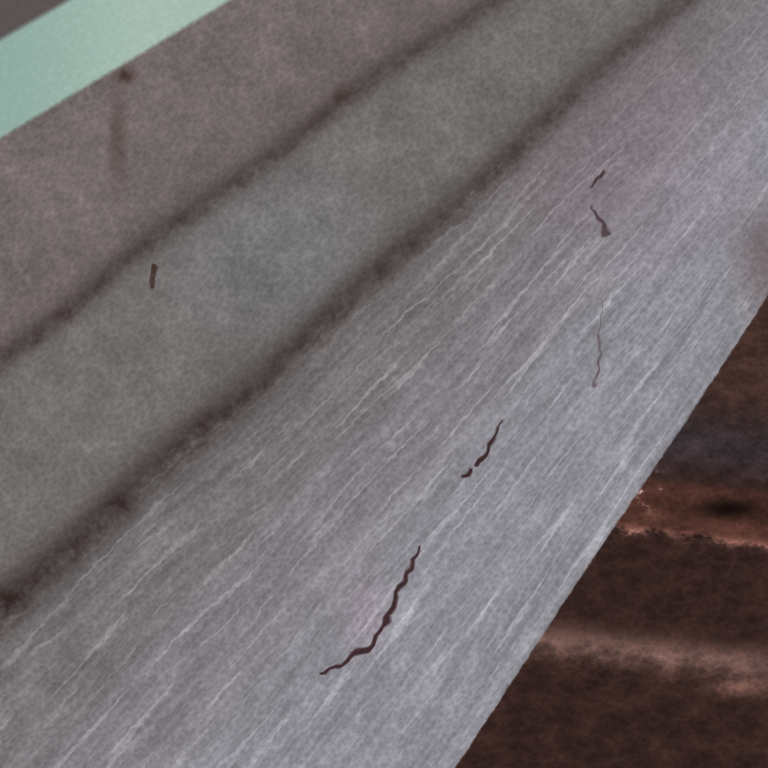
A Shadertoy shader for this texture:

```glsl
// Weathered grey boards running diagonally, split by two dark grooves, with a
// mint strip at upper left and rusty brown ledges behind the lower right edge.
// Curved distance fields place the parts; layered cellular noise wears them.

vec2 hash2(vec2 p) {
    vec3 q = fract(p.xyx * vec3(0.1031, 0.103, 0.0973));
    q += dot(q, q.yzx + 33.33);
    return fract((q.xx + q.yz) * q.zy);
}

// Distance to the nearest scattered point, centred near zero
float cellular(vec2 p) {
    vec2 cell = floor(p), f = fract(p);
    float d = 2.0;
    for (int j = -1; j <= 1; j++)
        for (int i = -1; i <= 1; i++) {
            vec2 o = vec2(i, j);
            vec2 r = o + hash2(cell + o) - f;
            d = min(d, dot(r, r));
        }
    return sqrt(d) - 0.5;
}

float mottle(vec2 p) {
    float sum = 0.0, amp = 0.5;
    for (int i = 0; i < 4; i++) {
        sum += amp * cellular(p);
        p = mat2(1.6, 1.2, -1.2, 1.6) * p + 7.3;
        amp *= 0.7;
    }
    return sum;
}

float bell(float x, float width) { return exp(-x * x / (width * width)); }

float spot(vec2 p, vec2 centre, vec2 radius) {
    vec2 q = (p - centre) / radius;
    return exp(-dot(q, q));
}

// Soft stroke from a to b whose half width goes from wa to wb
float stroke(vec2 p, vec2 a, vec2 b, float wa, float wb) {
    vec2 ab = b - a;
    float h = clamp(dot(p - a, ab) / dot(ab, ab), 0.0, 1.0);
    float d = length(p - a - h * ab) - mix(wa, wb, h);
    return 1.0 - smoothstep(-0.002, 0.002, d);
}

vec3 ledges(vec2 p) {
    float rough = mottle(p * vec2(22.0, 34.0));
    float v = p.y + 0.12 * (p.x - 0.8) + 0.012 * rough;
    vec3 col = mix(vec3(0.215, 0.145, 0.13), vec3(0.27, 0.19, 0.17), smoothstep(0.42, 0.53, v));
    col = mix(col, vec3(0.23, 0.20, 0.22), 0.8 * bell(v - 0.435, 0.04));
    float rust = smoothstep(0.308, 0.316, v) * (1.0 - smoothstep(0.37, 0.39, v));
    col = mix(col, vec3(0.33, 0.21, 0.18), rust);
    col += vec3(0.20, 0.15, 0.14) * bell(v - 0.313, 0.006) * (0.8 + 2.0 * rough);
    col += vec3(0.23, 0.19, 0.18) * bell(v - 0.155, 0.021);
    col += vec3(0.24, 0.18, 0.16) * spot(p, vec2(0.965, 0.103), vec2(0.045, 0.011));
    col *= 1.0 - 0.7 * spot(p, vec2(0.95, 0.337), vec2(0.05, 0.014));
    col += 0.9 * spot(p, vec2(0.846, 0.362), vec2(0.012, 0.018)) * smoothstep(0.0, 0.2, rough);
    return col * (1.05 + 0.65 * rough);
}

void mainImage(out vec4 fragColor, in vec2 fragCoord) {
    vec2 p = fragCoord / iResolution.xy;
    float blotch = mottle(p * 9.0);
    float wear = mottle(p * 31.0);
    float wobble = 0.004 * sin(p.x * 23.0) + 0.012 * wear;

    // Signed distances: positive above each groove, positive inside the edge
    float upper = (p.y - 0.53 - 0.80 * p.x + 0.10 * p.x * p.x + wobble) / 1.26;
    float lower = (p.y - 0.206 - 0.87 * p.x - 0.03 * p.x * p.x + wobble) / 1.33;
    float edge = (0.592 + 0.665 * p.y - p.x + 0.25 * wobble) / 1.2;
    float fan = clamp(-lower / max(edge - lower, 0.02), 0.0, 1.0);
    float along = dot(p, vec2(0.7, 0.72));
    float across = dot(p, vec2(0.72, -0.7));
    float grain = cellular(vec2(across * 210.0, along * 130.0)) + 0.8 * cellular(p * 105.0 + 4.0);

    // Back boards
    vec3 back = mix(vec3(0.475, 0.458, 0.457), vec3(0.468, 0.43, 0.425), smoothstep(-0.03, 0.03, upper));
    back += vec3(0.01, 0.025, 0.03) * spot(p, vec2(0.37, 0.66), vec2(0.13, 0.10));
    back *= 1.0 + 0.22 * blotch + 0.16 * wear;

    // Front board with broken grain fanning out between groove and edge
    vec3 front = mix(vec3(0.475, 0.455, 0.46), vec3(0.585, 0.58, 0.61), smoothstep(0.0, 0.75, fan));
    float fibre = cellular(vec2(fan * 38.0, along * 6.0)) + cellular(vec2(fan * 90.0, along * 15.0));
    float bands = sin(fan * 38.0 + 2.0 * sin(along * 4.0)) + 0.6 * sin(fan * 83.0 + along * 5.0);
    float worn = 1.0 - 0.6 * smoothstep(0.6, 0.9, p.y);
    front *= 1.0 + worn * (0.12 * fibre + 0.018 * bands) + 0.1 * blotch + 0.12 * wear;
    front += 0.09 * worn * smoothstep(0.1, 0.35, cellular(vec2(fan * 60.0, along * 8.0 + 3.0)));
    front += vec3(0.02, -0.005, 0.01) * spot(p, vec2(0.82, 0.80), vec2(0.14));
    front += vec3(0.07, 0.035, 0.05) * spot(p, vec2(0.475, 0.205), vec2(0.03, 0.05));
    front = mix(front, vec3(0.42, 0.36, 0.36), 0.7 * spot(p, vec2(1.0, 0.66), vec2(0.035, 0.07)));

    // Grooves with a soft shadow on the upper side, worn thin in places
    vec3 col = mix(front, back, smoothstep(-0.012, 0.012, lower));
    float shade = 0.68 * bell(lower, mix(0.031, 0.015, p.x));
    shade += 0.22 * exp(-max(lower, 0.0) / 0.05) * smoothstep(-0.02, 0.02, lower);
    shade = max(shade, 0.55 * bell(upper, 0.015) + 0.12 * bell(upper - 0.01, 0.045));
    shade *= mix(1.0, 0.65, p.x) * (1.0 + 0.6 * blotch + 0.9 * wear);
    col = mix(col, vec3(0.20, 0.155, 0.145), clamp(shade, 0.0, 1.0));

    // Stains and cracks
    vec2 q = p + 0.009 * vec2(cellular(p * 48.0), cellular(p * 48.0 + 9.0));
    float stain = 0.75 * stroke(q, vec2(0.202, 0.652), vec2(0.197, 0.625), 0.005, 0.004);
    stain += 0.7 * spot(q, vec2(0.163, 0.902), vec2(0.011));
    stain += 0.6 * spot(q, vec2(0.443, 0.875), vec2(0.010));
    stain += 0.4 * spot(q, vec2(0.153, 0.82), vec2(0.010, 0.055));
    col = mix(col, vec3(0.23, 0.15, 0.13), min(stain * (1.0 + wear), 0.85));

    float crack = stroke(q, vec2(0.544, 0.288), vec2(0.503, 0.190), 0.002, 0.003);
    crack = max(crack, stroke(q, vec2(0.503, 0.190), vec2(0.480, 0.157), 0.003, 0.004));
    crack = max(crack, stroke(q, vec2(0.480, 0.157), vec2(0.420, 0.121), 0.004, 0.002));
    crack = max(crack, stroke(q, vec2(0.654, 0.453), vec2(0.622, 0.393), 0.001, 0.004));
    crack = max(crack, stroke(q, vec2(0.612, 0.386), vec2(0.603, 0.381), 0.003, 0.003));
    crack = max(crack, 0.8 * stroke(q, vec2(0.786, 0.779), vec2(0.768, 0.755), 0.002, 0.002));
    crack = max(crack, 0.7 * stroke(q, vec2(0.768, 0.733), vec2(0.790, 0.694), 0.001, 0.005));
    crack = max(crack, 0.5 * stroke(q, vec2(0.784, 0.61), vec2(0.776, 0.50), 0.0, 0.002));
    col = mix(col, vec3(0.21, 0.13, 0.14), 0.9 * crack);

    // Mint strip, then the brown ledges beyond the board edge
    float under = (p.y - 0.82 - 0.60 * p.x) / 1.17;
    float over = (p.y - 0.948 - 0.58 * p.x) / 1.16;
    vec3 mint = mix(vec3(0.57, 0.68, 0.64), vec3(0.65, 0.74, 0.70), smoothstep(0.0, 0.2, p.x));
    col = mix(col, mint, smoothstep(-0.004, 0.004, under));
    col = mix(col, vec3(0.36, 0.33, 0.33), smoothstep(-0.005, 0.005, over));
    col = mix(ledges(p), col, smoothstep(-0.002, 0.002, edge));

    float calm = 1.0 - 0.7 * smoothstep(0.0, 0.004, under);
    fragColor = vec4(col * (1.0 + 0.13 * calm * grain), 1.0);
}
```
